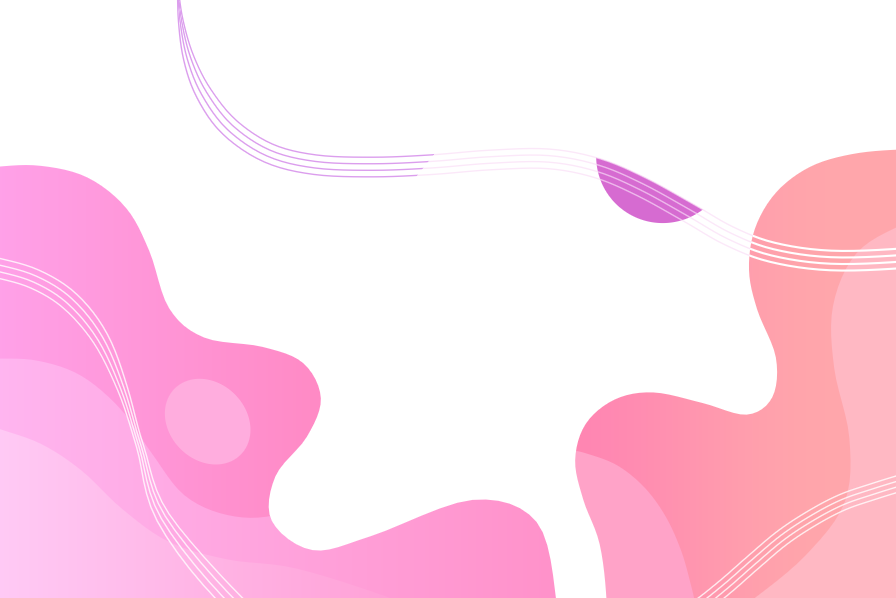
Reproduce this background procedurally as a Shadertoy shader.

```glsl
// Flowing pink and coral blobs with ribbons of thin lines on white.
#define CANVAS vec2(768.0, 512.0)
#define STEPS 6
#define LINE_WIDTH 0.6
#define RIBBON_GAP 5.6
#define VIOLET vec3(0.86, 0.62, 0.93)
#define PURPLE vec3(0.84, 0.42, 0.82)
#define PALE vec3(0.985, 0.91, 0.975)
#define WHITE vec3(1.0)

// Point on a Catmull-Rom span from b to c.
vec2 spline(vec2 a, vec2 b, vec2 c, vec2 d, float t) {
    return b + 0.5 * t * (c - a + t * (2.0 * a - 5.0 * b + 4.0 * c - d
             + t * (3.0 * (b - c) + d - a)));
}

// Keeps the nearest signed distance; positive lies right of travel.
void traceSpan(vec2 p, vec2 a, vec2 b, vec2 c, vec2 d, inout float nearest) {
    vec2 from = b;
    for (int i = 1; i <= STEPS; i++) {
        vec2 to = spline(a, b, c, d, float(i) / float(STEPS));
        vec2 edge = to - from, rel = p - from;
        float along = clamp(dot(rel, edge) / dot(edge, edge), 0.0, 1.0);
        float dist = length(rel - edge * along);
        float side = edge.x * rel.y - edge.y * rel.x;
        if (dist < abs(nearest)) nearest = side < 0.0 ? -dist : dist;
        from = to;
    }
}

float longCurve(vec2 p, vec2 v[20]) {
    float nearest = 1e5;
    for (int i = 0; i < 17; i++) traceSpan(p, v[i], v[i+1], v[i+2], v[i+3], nearest);
    return nearest;
}

float shortCurve(vec2 p, vec2 v[10]) {
    float nearest = 1e5;
    for (int i = 0; i < 7; i++) traceSpan(p, v[i], v[i+1], v[i+2], v[i+3], nearest);
    return nearest;
}

// Antialiased coverage of a signed distance.
float cover(float d) {
    return clamp(d * iResolution.x / CANVAS.x + 0.5, 0.0, 1.0);
}

// Four parallel lines around a curve.
float ribbon(float d, float gap, float halfWidth) {
    float lane = clamp(floor(d / gap) + 0.5, -1.5, 1.5);
    return cover(halfWidth - abs(d - lane * gap));
}

void mainImage(out vec4 fragColor, in vec2 fragCoord) {
    // Canvas units with y running down.
    vec2 uv = fragCoord / iResolution.xy;
    vec2 p = vec2(uv.x, 1.0 - uv.y) * CANVAS;

    // Outlines of the two large blobs.
    float pink = cover(longCurve(p, vec2[20](
        vec2(-60, 150), vec2(-5, 143), vec2(35, 142), vec2(75, 152), vec2(108, 178),
        vec2(128, 215), vec2(145, 264), vec2(175, 289), vec2(225, 297), vec2(260, 311),
        vec2(275, 341), vec2(263, 374), vec2(236, 408), vec2(233, 446), vec2(268, 471),
        vec2(318, 459), vec2(405, 428), vec2(460, 447), vec2(477, 516), vec2(477, 570))));
    float coral = cover(longCurve(p, vec2[20](
        vec2(520, 570), vec2(520, 516), vec2(514, 466), vec2(500, 428), vec2(493, 394),
        vec2(502, 363), vec2(527, 342), vec2(560, 336), vec2(602, 345), vec2(640, 355),
        vec2(662, 340), vec2(665, 306), vec2(649, 265), vec2(642, 231), vec2(647, 196),
        vec2(665, 165), vec2(694, 143), vec2(730, 132), vec2(772, 128), vec2(820, 128))));

    // Pink layers and the oval spot.
    float middleWave = cover(shortCurve(p, vec2[10](
        vec2(-50, 308), vec2(-4, 307), vec2(33, 309), vec2(70, 322), vec2(104, 351),
        vec2(130, 388), vec2(158, 424), vec2(195, 441), vec2(236, 441), vec2(290, 420))));
    float lowWave = cover(shortCurve(p, vec2[10](
        vec2(-40, 352), vec2(-4, 366), vec2(35, 380), vec2(70, 403), vec2(105, 436),
        vec2(145, 464), vec2(195, 479), vec2(255, 487), vec2(340, 514), vec2(400, 540))));
    vec2 spot = p - vec2(178, 361);
    vec2 tilted = vec2(spot.x + spot.y, spot.y - spot.x) * 0.7071;
    float oval = cover((1.0 - length(tilted / vec2(40, 33))) * 36.0);
    vec3 pinkColor = mix(vec3(1, 0.63, 0.91), vec3(1, 0.54, 0.77), clamp(p.x / 275.0, 0.0, 1.0));
    pinkColor = mix(pinkColor, vec3(1, 0.68, 0.87), oval);
    pinkColor = mix(pinkColor, mix(vec3(1, 0.71, 0.94), vec3(1, 0.57, 0.79), p.x / 477.0), middleWave);
    pinkColor = mix(pinkColor, mix(vec3(1, 0.79, 0.96), vec3(1, 0.63, 0.84), p.x / 340.0), lowWave);

    // Coral layers.
    float rightWave = cover(shortCurve(p, vec2[10](
        vec2(620, 530), vec2(643, 515), vec2(690, 476), vec2(724, 430), vec2(728, 375),
        vec2(715, 315), vec2(714, 262), vec2(734, 217), vec2(774, 192), vec2(820, 175))));
    float cornerWave = cover(shortCurve(p, vec2[10](
        vec2(440, 383), vec2(485, 385), vec2(505, 389), vec2(530, 399), vec2(553, 418),
        vec2(571, 443), vec2(584, 472), vec2(592, 500), vec2(596, 518), vec2(599, 540))));
    vec3 coralColor = mix(vec3(1, 0.52, 0.7), vec3(1, 0.65, 0.67), smoothstep(470.0, 720.0, p.x));
    coralColor = mix(coralColor, vec3(1, 0.72, 0.765), rightWave);
    coralColor = mix(coralColor, vec3(1, 0.64, 0.785), cornerWave);

    // Ribbons: upper sweep, left descent, right corner.
    float sweep = longCurve(p, vec2[20](
        vec2(148, -60), vec2(152, -15), vec2(155, 18), vec2(162, 50), vec2(175, 80),
        vec2(197, 109), vec2(230, 131), vec2(270, 141), vec2(320, 143), vec2(370, 141),
        vec2(420, 137), vec2(470, 136), vec2(512, 144), vec2(550, 160), vec2(590, 182),
        vec2(625, 202), vec2(662, 216), vec2(712, 223), vec2(775, 221), vec2(840, 214)));
    float descent = shortCurve(p, vec2[10](
        vec2(-40, 222), vec2(-4, 229), vec2(30, 239), vec2(60, 258), vec2(86, 290),
        vec2(105, 333), vec2(120, 382), vec2(140, 443), vec2(202, 518), vec2(250, 550)));
    float corner = shortCurve(p, vec2[10](
        vec2(570, 540), vec2(598, 521), vec2(622, 502), vec2(646, 481), vec2(671, 460),
        vec2(697, 443), vec2(722, 430), vec2(748, 421), vec2(774, 413), vec2(800, 406)));
    float sweepGap = RIBBON_GAP * smoothstep(-30.0, 120.0, p.y);
    float descentGap = mix(2.0, RIBBON_GAP, smoothstep(0.0, 130.0, abs(p.y - 375.0)));

    // Purple bowl hanging from the sweep.
    float bowl = cover(min(57.0 - length(p - vec2(568, 134)), sweep + 1.5 * sweepGap));

    // Composite.
    vec3 color = mix(WHITE, pinkColor, pink);
    color = mix(color, coralColor, coral);
    color = mix(color, PURPLE, bowl);
    vec3 sweepColor = mix(VIOLET, PALE, cover(p.x + 0.8 * (p.y - 141.0) - 365.0));
    sweepColor = mix(mix(sweepColor, vec3(0.93, 0.72, 0.92), bowl), WHITE, coral);
    color = mix(color, sweepColor, ribbon(sweep, sweepGap, LINE_WIDTH + 0.3 * coral));
    color = mix(color, WHITE, 0.8 * pink * ribbon(descent, descentGap, LINE_WIDTH));
    color = mix(color, WHITE, 0.8 * coral * ribbon(corner, 4.6, LINE_WIDTH));
    fragColor = vec4(color, 1.0);
}
```
